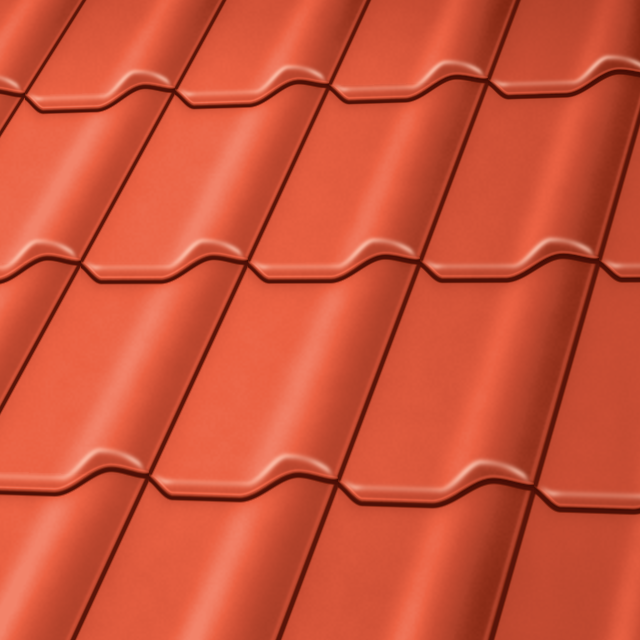
Give the GLSL for this texture, as a Shadertoy shader.

```glsl
// Glazed clay roof tiles seen at an angle: three lipped courses on slanted columns.
// A perspective map gives column and course coordinates; profile curves shape the
// lips, and a single tone value, from shadow to gloss, picks the glaze colour.

#define VANISH vec2(1.811, -2.669)  // where the column seams converge (y down)
#define SEAM_STEP 0.089             // slope change between columns
#define COURSE_START 0.134          // height of the first course line
#define COURSE_SCALE vec2(4.015, 0.392)
#define TILT_PIVOT vec2(0.52, 0.443)
#define TILT 0.1                    // fanning of the course lines
#define LIP_DROP 0.10               // pan edge below the course line
#define SEAM_WIDTH 0.011
#define GLOSS 0.17
#define GRAIN 0.025
#define TILE_VARIATION 0.04

const vec3 GLAZE[6] = vec3[6](
    vec3(0.28, 0.05, 0.02), vec3(0.51, 0.15, 0.07), vec3(0.68, 0.25, 0.16),
    vec3(0.79, 0.30, 0.20), vec3(0.92, 0.38, 0.26), vec3(0.95, 0.51, 0.41));
const vec3 SHEEN = vec3(1.0, 0.80, 0.72);

float hash(vec2 p) {
    p = fract(p * vec2(0.1031, 0.1137));
    p += dot(p, p.yx + 33.33);
    return fract((p.x + p.y) * p.x * 91.7);
}

float noise(vec2 p) {
    vec2 i = floor(p), f = fract(p);
    f *= f * (3.0 - 2.0 * f);
    return mix(mix(hash(i), hash(i + vec2(1, 0)), f.x),
               mix(hash(i + vec2(0, 1)), hash(i + vec2(1, 1)), f.x), f.y);
}

float bump(float x, float width) { return exp(-x * x / (width * width)); }

vec3 glaze(float tone) {
    float t = clamp(tone, 0.0, 0.999) * 5.0;
    int i = int(t);
    return mix(GLAZE[i], GLAZE[i + 1], fract(t));
}

// Column number plus position across the tile
float columnCoord(vec2 p) {
    float s = (p.x - VANISH.x) / (p.y - VANISH.y) + 0.375;
    return 2.0 + s / SEAM_STEP * (1.0 - 0.2 * s);
}

// Lower edge and upper crease of the lip, in tile widths
float lipBottom(float f) {
    return 0.135 * smoothstep(0.48, 0.80, f) - 0.03 * smoothstep(0.8, 1.0, f)
         + 0.1 * (1.0 - smoothstep(-0.02, 0.13, f));
}

float lipTop(float f) {
    float fall = max(f - 0.75, 0.0) / 0.25;
    return 0.075 + 0.15 * smoothstep(0.52, 0.74, f) - 0.1 * fall * fall
         + 0.03 * (1.0 - smoothstep(0.0, 0.10, f));
}

// Turn a vertical offset into a distance from a sloped curve
float curveDist(float dy, float before, float after) {
    return dy / length(vec2(1.0, (after - before) / 0.02));
}

void mainImage(out vec4 fragColor, in vec2 fragCoord) {
    vec2 p = fragCoord / iResolution.xy;
    p.y = 1.0 - p.y;
    float fan = 1.0 + TILT * (p.x - TILT_PIVOT.x);
    float y = TILT_PIVOT.y + (p.y - TILT_PIVOT.y) / fan;

    // Tile surface: flat pan, glossy flank, shaded far side of the roll
    float u = columnCoord(p), f = fract(u);
    float d = y - COURSE_START;
    float v = d * COURSE_SCALE.x / (1.0 + COURSE_SCALE.y * d);
    float width = (p.y - VANISH.y) * SEAM_STEP;
    float px = 1.0 / (iResolution.y * width);
    float light = 0.83 - 0.27 * smoothstep(0.3, 1.1, p.x)
                - 0.18 * (1.0 - smoothstep(-0.05, 0.17, y))
                - 0.08 * smoothstep(0.70, 0.95, y);
    light += TILE_VARIATION * (hash(vec2(floor(u), floor(v)) + 20.0) - 0.5);
    light += GRAIN * (noise(p * 260.0) - 0.5 + noise(p * 40.0) - 0.5);
    float tone = light + (GLOSS + 0.1 * smoothstep(0.75, 1.0, y)) * bump(f - 0.59, 0.085)
               - 0.32 * smoothstep(0.66, 0.93, f) - 0.12 * exp(-f / 0.07);
    tone += 0.16 * bump(f - 0.972, 0.012);
    float seam = min(f, 1.0 - f);
    tone = mix(0.06, tone, smoothstep(SEAM_WIDTH - px, SEAM_WIDTH + 2.0 * px, seam));

    // Nearest course line, with the lip measured from it
    float course = floor(v + 0.5);
    float lineY = COURSE_START + course / (COURSE_SCALE.x - COURSE_SCALE.y * course);
    float imageY = TILT_PIVOT.y + (lineY - TILT_PIVOT.y) * fan;
    float lipWidth = (imageY - VANISH.y) * SEAM_STEP;
    float g = fract(columnCoord(vec2(p.x, imageY)));
    float h = (imageY - p.y) / lipWidth + LIP_DROP;
    float low = curveDist(h - lipBottom(g), lipBottom(g - 0.01), lipBottom(g + 0.01));
    float high = curveDist(h - lipTop(g), lipTop(g - 0.01), lipTop(g + 0.01));

    // Contact shadow cast on the course below
    float below = max(-low, 0.0);
    float shadow = max(1.0 - smoothstep(0.012, 0.030, below), 0.4 * exp(-below / 0.035));
    float shaded = mix(tone, 0.02, shadow);

    // Lip face with a darker roll end, a fine rim and a dark underside
    float roll = smoothstep(0.55, 0.75, g);
    float face = light - 0.17 - 0.13 * roll + 0.1 * bump(high + 0.01, 0.025);
    face += 0.22 * bump(low - 0.020, 0.007) - 0.45 * bump(low, 0.011);
    face -= 0.35 * exp(-min(g, 1.0 - g) / 0.018);
    float lip = mix(tone, face, 1.0 - smoothstep(-0.012, 0.010, high));
    vec3 color = glaze(mix(shaded, lip, smoothstep(-px, px, low)));

    // Sheen along the rounded crease, strongest on the flank and far shoulder
    float glint = 0.28 + 0.5 * bump(g - 0.66, 0.11) + 0.4 * bump(g - 0.92, 0.06)
                + 0.3 * bump(g - 0.09, 0.035);
    glint *= bump(high, 0.017) * smoothstep(0.0, 0.02, low) * smoothstep(0.01, 0.06, min(g, 1.0 - g));
    color = mix(color, SHEEN, clamp(glint, 0.0, 0.85));
    fragColor = vec4(color, 1.0);
}
```
